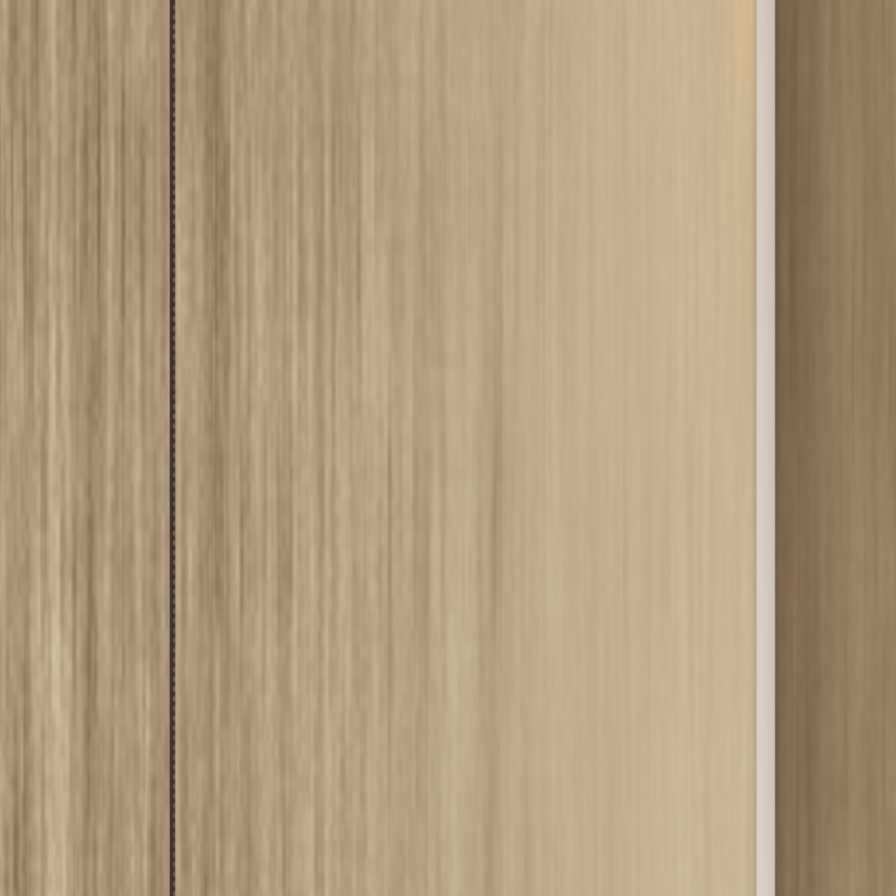
Write a WebGL 1 fragment shader that draws this texture.

```glsl
precision highp float;
// Vertical wood-grain panels with a beaded dark seam, a pale metal strip and a shaded side panel.
uniform vec2 u_resolution;

float hash(vec2 p) {
  return fract(sin(dot(p, vec2(127.1, 311.7))) * 43758.5453);
}

float noise(vec2 p) {
  vec2 i = floor(p);
  vec2 f = fract(p);
  f = f * f * (3.0 - 2.0 * f);
  return mix(mix(hash(i), hash(i + vec2(1.0, 0.0)), f.x),
             mix(hash(i + vec2(0.0, 1.0)), hash(i + vec2(1.0, 1.0)), f.x), f.y);
}

// Signed noise stretched along the grain
float grain(vec2 uv, float across, float along) {
  return noise(uv * vec2(across, along) + across * 0.37) - 0.5;
}

// Soft vertical band around a centre
float band(float x, float centre, float width) {
  float d = (x - centre) / width;
  return exp(-d * d);
}

// Antialiased step from left to right
float edge(float x, float at, float blur) {
  return smoothstep(at - blur, at + blur, x);
}

// Broad streaks, thin fibres and short pores
float fibres(vec2 uv) {
  float streaks = 0.050 * grain(uv, 24.0, 0.8) + 0.055 * grain(uv, 75.0, 1.8);
  float threads = 0.085 * grain(uv, 170.0, 3.0) + 0.060 * grain(uv, 256.0, 9.0);
  float pores = 0.045 * grain(uv, 230.0, 55.0);
  float darkLines = smoothstep(0.70, 0.95, noise(uv * vec2(145.0, 2.5) + 9.0));
  return streaks + threads + pores - 0.055 * darkLines;
}

// Light front panels, fading from rough and dark to smooth and pale
vec3 frontWood(vec2 uv) {
  float x = uv.x;
  vec3 wood = mix(vec3(0.685, 0.598, 0.485), vec3(0.735, 0.652, 0.540), smoothstep(0.15, 0.55, x));
  wood = mix(wood, vec3(0.785, 0.702, 0.588), smoothstep(0.45, 0.80, x));
  float roughness = mix(1.25, 0.30, smoothstep(0.15, 0.72, x));
  float tone = fibres(uv) * roughness;

  // Long figure marks
  tone -= 0.095 * band(x, 0.100, 0.014) * mix(1.0, 0.35, smoothstep(0.35, 0.95, uv.y));
  tone -= 0.045 * band(x, 0.178, 0.010);
  tone -= 0.045 * band(x, 0.240, 0.014);
  tone += 0.035 * band(x, 0.060, 0.015);
  tone += 0.030 * band(x, 0.145, 0.010);
  float wander = 0.003 * grain(uv, 1.0, 9.0);
  tone -= 0.080 * band(x + wander, 0.553, 0.0035) * band(uv.y, 0.44, 0.16);
  tone -= 0.030 * band(x, 0.550, 0.014) * (1.0 - smoothstep(0.45, 0.85, uv.y));
  tone -= 0.025 * band(x, 0.615, 0.003) * smoothstep(0.2, 0.9, uv.y);

  // Lighting: dimmer at the top left, warm at the top right
  tone -= 0.025 * smoothstep(0.5, 1.0, uv.y) * (1.0 - smoothstep(0.3, 0.7, x));
  wood += tone * vec3(1.0, 1.04, 1.06);
  wood += vec3(0.025, 0.010, -0.035) * band(x, 0.838, 0.022) * smoothstep(0.55, 1.0, uv.y);
  return wood * (1.0 - 0.08 * band(x, 0.843, 0.003));
}

// Shaded panel behind the strip
vec3 sideWood(vec2 uv) {
  vec3 wood = mix(vec3(0.490, 0.400, 0.305), vec3(0.590, 0.500, 0.395), smoothstep(0.862, 0.96, uv.x));
  wood += 0.035 * (0.5 - uv.y);
  wood += 0.035 * grain(uv, 40.0, 1.2) + 0.45 * fibres(uv + vec2(3.0, 1.0));
  return wood - 0.035 * band(uv.x, 0.935, 0.018) * band(uv.y, 0.10, 0.06);
}

void main() {
  vec2 uv = gl_FragCoord.xy / u_resolution;
  float blur = max(0.0012, 0.8 / u_resolution.x);
  vec3 color = frontWood(uv);

  // Seam with small beads of light along its right side
  float seam = 1.0 - edge(abs(uv.x - 0.1925), 0.0030, blur);
  float bead = 0.5 + 0.5 * sin(uv.y * 6.2832 * 92.0);
  float beadLight = bead * band(uv.x, 0.1945, 0.002) * (0.5 + 0.5 * noise(vec2(7.0, uv.y * 30.0)));
  vec3 seamColor = mix(vec3(0.19, 0.155, 0.12), vec3(0.46, 0.39, 0.31), beadLight);
  color = mix(color, seamColor, 0.92 * seam);
  color += 0.05 * band(uv.x, 0.1995, 0.002);

  // Pale strip, shaded across its width
  vec3 strip = mix(vec3(0.845, 0.805, 0.760), vec3(0.800, 0.755, 0.710), smoothstep(0.848, 0.866, uv.x));
  strip += 0.025 * (0.5 - uv.y);
  color = mix(color, strip, edge(uv.x, 0.8445, blur));

  // Side panel with a dark contact line
  vec3 side = sideWood(uv) * (1.0 - 0.10 * band(uv.x, 0.866, 0.004));
  color = mix(color, side, edge(uv.x, 0.8650, blur));

  gl_FragColor = vec4(clamp(color, 0.0, 1.0), 1.0);
}
```
